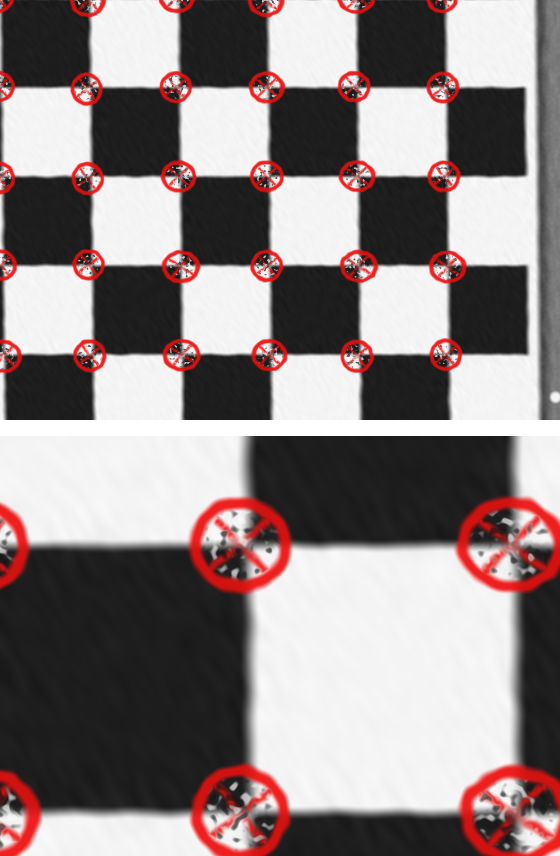
Top: the whole. Bottom: its middle third, enlarged.
This pattern is drawn by a Shadertoy shader. Its source:

```glsl
// Soft black and white checkerboard with red crossed rings on its corners and a grey strip at the right.

const float PI = 3.14159265;

vec2 hash2(vec2 p) {
    vec3 q = fract(vec3(p.xyx) * vec3(0.1031, 0.1030, 0.0973));
    q += dot(q, q.yzx + 33.33);
    return fract((q.xx + q.yz) * q.zy);
}

float cornerSlope(vec2 corner, vec2 offset) {
    return dot(hash2(corner) * 2.0 - 1.0, offset);
}

float gradientNoise(vec2 p) {
    vec2 i = floor(p), f = p - i;
    vec2 u = f * f * f * (f * (f * 6.0 - 15.0) + 10.0);
    vec2 e = vec2(1.0, 0.0);
    return mix(mix(cornerSlope(i, f), cornerSlope(i + e, f - e), u.x),
               mix(cornerSlope(i + e.yx, f - e.yx), cornerSlope(i + 1.0, f - 1.0), u.x), u.y);
}

float band(float dist, float halfWidth, float soft) {
    return 1.0 - smoothstep(halfWidth - soft, halfWidth + soft, abs(dist));
}

// 1 inside dark squares; the sine is a signed distance near each grid line.
float darkSquares(vec2 p, float soft) {
    vec2 side = smoothstep(-vec2(1.5, 1.1) * soft, vec2(1.5, 1.1) * soft, sin(PI * p) / PI) * 2.0 - 1.0;
    float dark = 0.5 + 0.5 * side.x * side.y;
    return dark * (1.0 - smoothstep(5.885 - 1.5 * soft, 5.885 + 1.5 * soft, p.x));
}

void mainImage(out vec4 fragColor, in vec2 fragCoord) {
    // One unit is one square, y runs down, and the board leans slightly.
    vec2 p = vec2(fragCoord.x, iResolution.y - fragCoord.y) / iResolution.y * 4.72;
    p += vec2(-0.01 - 0.01 * p.y, 0.016);
    float pixel = 4.72 / iResolution.y;
    float soft = max(0.026, pixel);

    // Board with wavering edges and faint slanted streaks
    vec2 waver = vec2(gradientNoise(p * 5.0), gradientNoise(p * 5.0 + 40.0)) * 0.018;
    float streak = gradientNoise(mat2(0.87, 0.5, -0.5, 0.87) * p * vec2(22.0, 8.0));
    float dark = darkSquares(p + waver, soft);
    vec2 toLine = abs(fract(p + 0.5) - 0.5);
    float nearLine = exp(-9.0 * min(toLine.x, toLine.y));
    vec3 color = mix(vec3(0.957), vec3(0.118, 0.114, 0.114), dark);
    color += streak * mix(0.018, 0.06, nearLine);

    // Grey strip, darkest at its left edge
    float grain = gradientNoise(p * vec2(16.0, 5.0)) + 0.5 * gradientNoise(p * 24.0);
    float grey = mix(0.29, 0.48, smoothstep(6.04, 6.18, p.x)) + 0.08 * grain;
    color = mix(color, vec3(grey), smoothstep(5.965, 6.055, p.x + 0.5 * waver.x));
    float glint = 1.0 - smoothstep(0.035, 0.085, length(p - vec2(6.19, 4.48)));
    color = mix(color, vec3(0.96), glint);

    // One slightly varied ring around each corner
    vec2 id = floor(p + 0.5);
    vec2 vary = hash2(id + 7.0);
    vec2 q = p - id - vec2(-0.025, 0.004) - (vary - 0.5) * 0.04;
    vec2 radii = vec2(0.158 + 0.032 * vary.x, 0.152 + 0.014 * vary.y);
    float r = length(q / radii);
    float inked = step(id.x, 5.5);
    float markSoft = max(0.013, pixel);

    // Speckles of both tones inside the ring
    float speck = gradientNoise(p * 27.0 + 11.0);
    float inside = (1.0 - smoothstep(0.7, 1.0, r)) * inked;
    color = mix(color, vec3(step(0.0, speck) * 0.9 + 0.08),
                inside * smoothstep(0.08, 0.4, abs(speck)) * 0.7);

    // Red ring and diagonal cross with worn strokes
    float wobble = gradientNoise(p * 13.0) * 0.016;
    float ring = band((r - 1.0) * 0.16 + wobble, 0.021, markSoft);
    float lean = (vary.x - 0.5) * 0.3;
    vec2 c = mat2(cos(lean), sin(lean), -sin(lean), cos(lean)) * (q / radii) * 0.16;
    float arm = band((abs(c.x) - abs(c.y)) * 0.707 + wobble, 0.014, markSoft);
    arm *= (1.0 - smoothstep(0.9, 1.05, r)) * (1.0 - 0.7 * smoothstep(0.05, 0.35, abs(speck)));
    arm *= mix(0.45, 1.0, smoothstep(0.1, 0.4, r));
    vec3 red = vec3(0.93, 0.09, 0.085) - vec3(0.08, 0.02, 0.02) * dark;
    color = mix(color, red, max(ring * 0.96, arm * 0.9) * inked);

    fragColor = vec4(clamp(color, 0.0, 1.0), 1.0);
}
```
